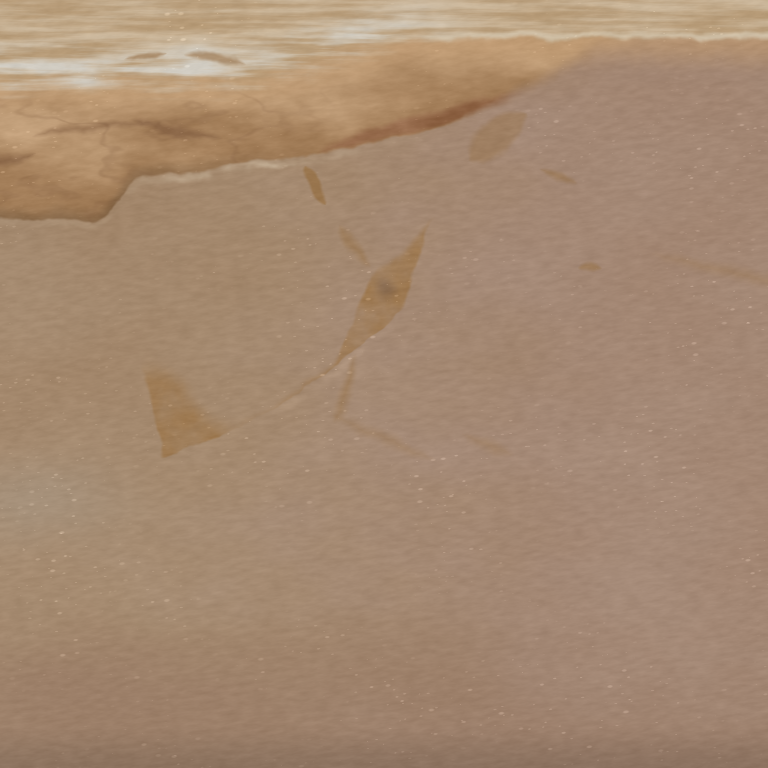
Reproduce this texture procedurally as a three.js fragment shader.

```glsl
// Waxy tan stone slab with a pale streaked rim, a torn ledge and amber cracks.
varying vec2 vUv;

float hash(vec2 p) {
  vec3 q = fract(p.xyx * vec3(0.1031, 0.103, 0.0973));
  q += dot(q, q.yzx + 33.33);
  return fract((q.x + q.y) * q.z);
}

vec2 gradient(vec2 cell) {
  float angle = 6.2832 * hash(cell);
  return vec2(cos(angle), sin(angle));
}

// Gradient noise, roughly -0.7 to 0.7
float noise(vec2 p) {
  vec2 i = floor(p), f = fract(p), e = vec2(1.0, 0.0);
  vec2 u = f * f * (3.0 - 2.0 * f);
  float low = mix(dot(gradient(i), f), dot(gradient(i + e), f - e), u.x);
  float high = mix(dot(gradient(i + e.yx), f - e.yx), dot(gradient(i + 1.0), f - 1.0), u.x);
  return mix(low, high, u.y);
}

float fbm(vec2 p) {
  float sum = 0.0, amp = 0.6;
  for (int i = 0; i < 4; i++) {
    sum += amp * noise(p);
    p = p * 2.03 + 17.3;
    amp *= 0.5;
  }
  return sum;
}

// Pointed sliver from a to b with a soft edge
float sliver(vec2 p, vec2 a, vec2 b, float width, float soft) {
  vec2 ab = b - a;
  float t = clamp(dot(p - a, ab) / dot(ab, ab), 0.0, 1.0);
  return smoothstep(0.0, soft, width * sqrt(4.0 * t * (1.0 - t)) - length(p - a - ab * t));
}

// Sparse pale flecks, one candidate per cell
float flecks(vec2 p, float count) {
  vec2 q = p * count, cell = floor(q);
  vec2 offset = 0.3 + 0.4 * vec2(hash(cell + 3.1), hash(cell + 8.7));
  float size = 0.1 + 0.2 * hash(cell + 5.5);
  float d = length((fract(q) - offset) * vec2(1.0, 2.0));
  return step(0.8, hash(cell)) * (1.0 - smoothstep(size * 0.3, size, d));
}

void main() {
  vec2 tilted = vec2(vUv.x + 0.12 * vUv.y, vUv.y - 0.12 * vUv.x);
  vec2 p = vUv + 0.012 * vec2(fbm(vUv * 20.0), fbm(vUv * 20.0 + 40.0));
  float cloud = fbm(vUv * vec2(3.0, 5.0) + 5.0);
  float mottle = fbm(vUv * vec2(14.0, 28.0) + 9.0);

  // Body: tan, slightly rosier to the right and darker at the foot
  vec3 amber = vec3(0.61, 0.46, 0.29);
  vec3 color = mix(vec3(0.645, 0.54, 0.435), vec3(0.64, 0.53, 0.455), smoothstep(0.2, 0.8, vUv.x + cloud * 0.5));
  color += cloud * vec3(0.03, 0.045, 0.055) + mottle * 0.018;
  color = mix(color, vec3(0.60, 0.485, 0.405), 0.7 * smoothstep(0.25, 0.0, vUv.y + cloud * 0.2));
  color *= 1.0 - 0.1 * smoothstep(0.06, 0.0, vUv.y);
  float haze = smoothstep(0.2, 0.0, length((p - vec2(0.04, 0.35)) * vec2(1.0, 2.5)));
  color = mix(color, vec3(0.65, 0.585, 0.51), 0.5 * haze);

  // Curved crack: amber filling above, faint broken highlight below
  float t = p.x - 0.21;
  float above = p.y - (0.40 + 0.34 * t + 0.9 * t * t);
  float depth = 0.135 * (1.0 - smoothstep(0.19, 0.32, p.x)) + 0.075 * smoothstep(0.43, 0.49, p.x) + 0.012;
  float inside = smoothstep(0.0, 0.006, p.x + 0.2 * (p.y - 0.4) - 0.21)
               * smoothstep(0.0, 0.006, 0.527 + 0.32 * (p.y - 0.603) - p.x);
  float fade = mix(0.045, 0.014, smoothstep(0.25, 0.42, p.x));
  float fill = inside * smoothstep(0.0, 0.004, above) * smoothstep(0.0, fade, depth - above);
  color = mix(color, amber, fill * clamp(0.65 + 0.8 * fbm(vUv * 25.0), 0.0, 1.0));
  color += 0.035 * inside * smoothstep(0.01, 0.0, abs(above + 0.006)) * smoothstep(-0.3, 0.3, mottle);
  color = mix(color, vec3(0.46, 0.36, 0.29), 0.5 * smoothstep(0.02, 0.0, length(p - vec2(0.503, 0.622))));

  // Loose slivers and faint veins
  float chips = sliver(p, vec2(0.395, 0.785), vec2(0.423, 0.735), 0.011, 0.006);
  chips += 0.6 * sliver(p, vec2(0.44, 0.71), vec2(0.48, 0.65), 0.012, 0.012);
  chips += 0.6 * sliver(p, vec2(0.465, 0.54), vec2(0.437, 0.445), 0.013, 0.015);
  chips += 0.4 * sliver(p, vec2(0.43, 0.46), vec2(0.57, 0.40), 0.014, 0.018);
  chips += 0.4 * sliver(p, vec2(0.60, 0.435), vec2(0.67, 0.405), 0.014, 0.018);
  chips += 0.5 * sliver(p, vec2(0.61, 0.79), vec2(0.685, 0.855), 0.026, 0.01);
  chips += 0.6 * sliver(p, vec2(0.70, 0.78), vec2(0.755, 0.76), 0.01, 0.01);
  chips += 0.7 * sliver(p, vec2(0.75, 0.65), vec2(0.785, 0.651), 0.009, 0.008);
  chips += 0.4 * sliver(p, vec2(0.84, 0.67), vec2(1.08, 0.62), 0.016, 0.02);
  color = mix(color, amber * 0.97, min(chips, 1.0) * 0.85);

  // Torn ledge between its ragged lower edge and the rim
  float run = max(p.x - 0.43, 0.0);
  float lower = 0.712 + 0.053 * smoothstep(0.12, 0.19, p.x) + 0.15 * max(p.x - 0.19, 0.0) + 0.5 * run * run;
  float rim = 0.893 + 0.057 * smoothstep(0.3, 0.55, p.x) + 0.02 * fbm(vec2(p.x * 9.0, 7.0)) * smoothstep(0.7, 0.4, p.x);
  float height = clamp((p.y - lower) / max(rim - lower, 0.02), 0.0, 1.0);
  vec3 ledge = mix(vec3(0.63, 0.485, 0.34), vec3(0.76, 0.625, 0.48),
                   smoothstep(0.05, 1.0, height + 0.9 * fbm(vUv * vec2(7.0, 16.0))));
  ledge += 0.06 * mottle;
  ledge *= 1.0 - 0.16 * smoothstep(0.025, 0.0, p.y - lower) * smoothstep(0.45, 0.1, p.x);
  float folds = sliver(p, vec2(0.17, 0.845), vec2(0.29, 0.82), 0.012, 0.012);
  folds += sliver(p, vec2(-0.05, 0.785), vec2(0.05, 0.80), 0.012, 0.012);
  folds += 0.7 * sliver(p, vec2(0.04, 0.825), vec2(0.20, 0.842), 0.009, 0.009);
  folds += 0.3 * smoothstep(0.05, 0.0, abs(fbm(vUv * vec2(6.0, 13.0) + 3.0))) * smoothstep(0.5, 0.3, p.x);
  ledge = mix(ledge, vec3(0.50, 0.36, 0.25), 0.65 * min(folds, 1.0));
  float gash = sliver(p, vec2(0.41, 0.802), vec2(0.70, 0.882), 0.016, 0.012);
  ledge = mix(ledge, vec3(0.56, 0.38, 0.27) + 0.2 * mottle, 0.7 * gash);
  color = mix(color, ledge, smoothstep(0.0, 0.005 + 0.04 * smoothstep(0.55, 0.8, p.x), p.y - lower));
  float lip = smoothstep(0.009, 0.0, abs(p.y - lower + 0.004)) * smoothstep(0.6, 0.4, p.x);
  lip *= 0.2 + 0.6 * smoothstep(0.17, 0.0, abs(p.x - 0.33));
  color = mix(color, vec3(0.81, 0.74, 0.64), lip * smoothstep(-0.35, 0.2, mottle));
  color = mix(color, vec3(0.75, 0.60, 0.44), 0.65 * smoothstep(0.05, 0.0, abs(p.y - rim)));

  // Pale rim with white horizontal streaks
  float streak = fbm(vUv * vec2(6.0, 75.0));
  vec3 cream = mix(vec3(0.71, 0.60, 0.46), vec3(0.80, 0.72, 0.61), smoothstep(-0.3, 0.3, streak));
  float left = smoothstep(0.65, 0.45, p.x);
  float shine = left * smoothstep(0.05, 0.0, abs(p.y - rim - 0.015));
  cream = mix(cream, vec3(0.82, 0.80, 0.76), clamp(shine * (0.5 + 2.0 * streak + mottle), 0.0, 1.0));
  float wear = p.y - rim + left * 0.03 * streak;
  color = mix(color, cream, smoothstep(-0.006 - 0.016 * left, 0.01 + 0.008 * left, wear));
  color = mix(color, vec3(0.83, 0.78, 0.69), 0.7 * (1.0 - left) * smoothstep(0.007, 0.0, abs(p.y - rim - 0.004)));
  float pits = sliver(p, vec2(0.16, 0.922), vec2(0.22, 0.928), 0.007, 0.006)
             + sliver(p, vec2(0.24, 0.928), vec2(0.32, 0.92), 0.01, 0.008);
  color = mix(color, vec3(0.62, 0.48, 0.33), 0.7 * pits);

  // Fine grain and flecks
  color += 0.05 * fbm(tilted * vec2(50.0, 160.0));
  float dust = 0.09 * flecks(tilted, 55.0) + 0.07 * flecks(tilted + 3.7, 95.0);
  gl_FragColor = vec4(color + dust * smoothstep(-0.15, 0.25, fbm(vUv * 6.0 + 9.0)), 1.0);
}
```
